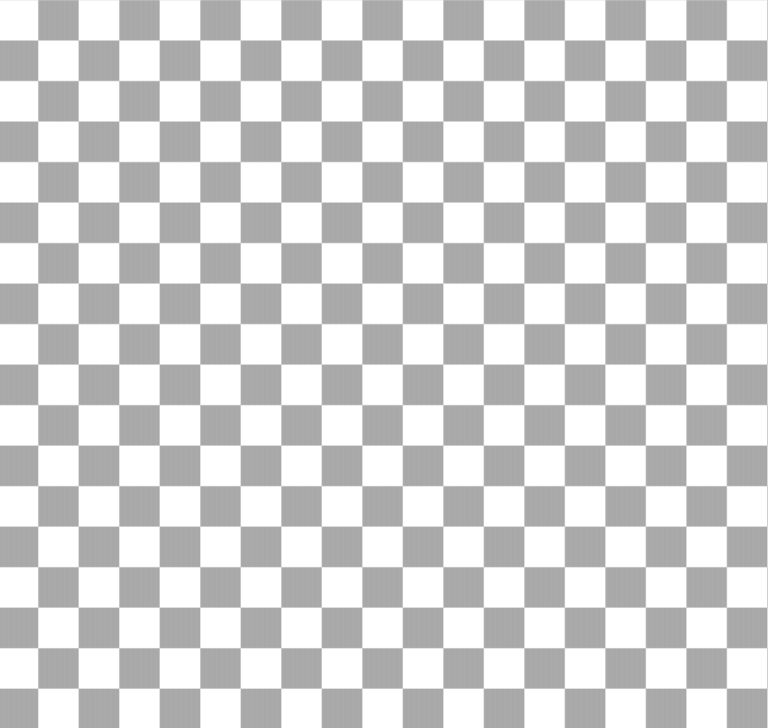
This pattern is drawn by a Shadertoy shader. Its source:

```glsl
// A checkerboard of white and grey squares, measured from the top left corner.
// Each axis gives a smoothed +1/-1 square wave; their product picks the colour.
// The grey squares carry very faint vertical stripes.

const float CELLS_DOWN = 17.97;               // squares per canvas height
const vec2  GRID_SHIFT = vec2(0.057, 0.0);    // part of a square cut off at left and top
const vec3  WHITE = vec3(1.0);
const vec3  GREY  = vec3(0.663);
const float EDGE_WIDTH = 1.0 / 486.0;         // blur across an edge, in canvas heights
const float STRIPES_PER_CELL = 8.0;
const float STRIPE_STRENGTH = 0.004;

// Signed distance to the nearest grid line: positive in even cells, negative in odd
vec2 signedCellDistance(vec2 cell) {
    return 0.5 - abs(mod(cell + 0.5, 2.0) - 1.0);
}

void mainImage(out vec4 fragColor, in vec2 fragCoord) {
    // Square cells, with rows counted downwards from the top
    vec2 fromTopLeft = vec2(fragCoord.x, iResolution.y - fragCoord.y) / iResolution.y;
    vec2 cell = fromTopLeft * CELLS_DOWN + GRID_SHIFT;

    // Smoothed square waves, never sharper than one pixel
    float edge = max(EDGE_WIDTH, 1.0 / iResolution.y) * CELLS_DOWN;
    vec2 wave = clamp(signedCellDistance(cell) * 2.0 / edge, -1.0, 1.0);
    float whiteness = 0.5 + 0.5 * wave.x * wave.y;

    // Faint stripes in the grey
    float stripe = sin(cell.x * STRIPES_PER_CELL * 6.2832);
    vec3 stripedGrey = GREY + STRIPE_STRENGTH * stripe;

    fragColor = vec4(mix(stripedGrey, WHITE, whiteness), 1.0);
}
```
